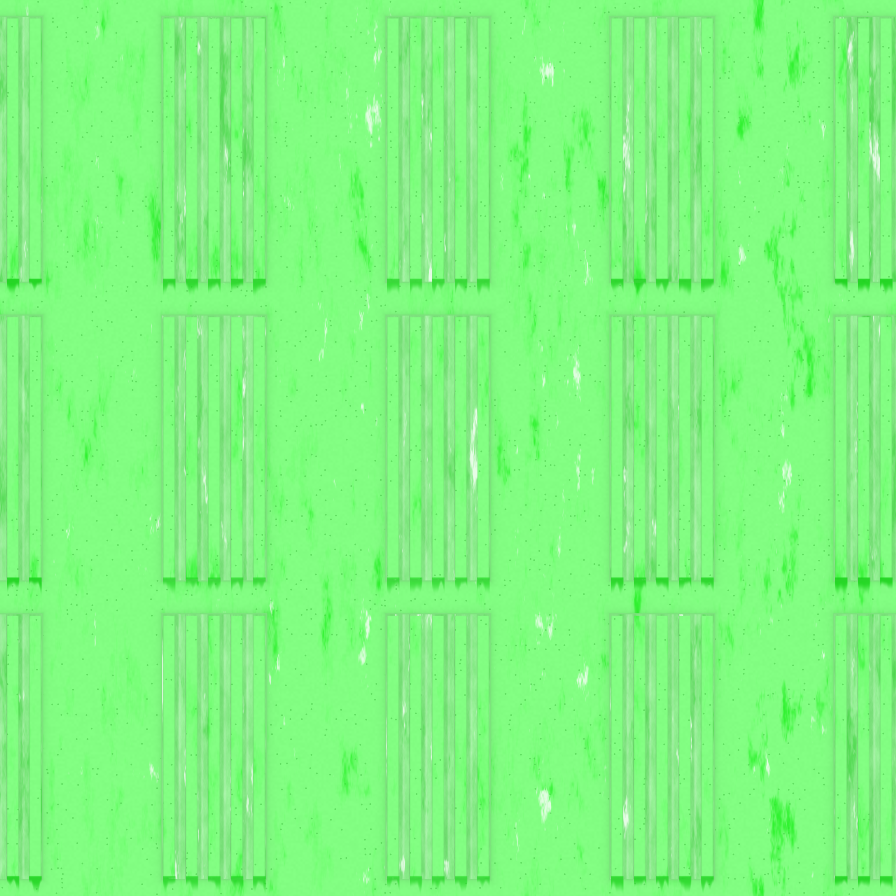
Give the GLSL for this texture, as a three.js fragment shader.

```glsl
// Weathered green wall with a 4 by 3 grid of louvre panels, five upright slats each.
// Panels come from repeated box masks; stretched periodic noise adds the paint
// loss, the green streaks and the ragged drips under every slat.
varying vec2 vUv;

float hash(vec2 p) {
  vec3 q = fract(p.xyx * vec3(0.1031, 0.1030, 0.0973));
  q += dot(q, q.yzx + 33.33);
  return fract((q.x + q.y) * q.z);
}

// Value noise that wraps after n cells, so the texture tiles.
float noise(vec2 uv, vec2 n) {
  vec2 g = uv * n, i = floor(g), f = g - i;
  f = f * f * (3.0 - 2.0 * f);
  float low = mix(hash(mod(i, n)), hash(mod(i + vec2(1.0, 0.0), n)), f.x);
  float high = mix(hash(mod(i + vec2(0.0, 1.0), n)), hash(mod(i + 1.0, n)), f.x);
  return mix(low, high, f.y);
}

// Rough octave sum with strong fine detail, centred on 0.5.
float fbm(vec2 uv, vec2 n) {
  float sum = 0.0, amp = 0.36;
  for (int k = 0; k < 5; k++) {
    sum += amp * noise(uv + 0.173 * float(k), n);
    n *= 2.0;
    amp *= 0.68;
  }
  return sum;
}

// Soft vertical band of heavier weathering.
float band(float x, float centre, float width) {
  float d = (x - centre) / width;
  return exp(-d * d);
}

// Smooth mask that is 1 inside a centred box.
float boxMask(vec2 p, vec2 halfSize) {
  vec2 d = abs(p) - halfSize;
  return 1.0 - smoothstep(-0.0007, 0.0007, max(d.x, d.y));
}

void main() {
  vec3 paint = vec3(0.51, 0.995, 0.51);
  vec3 moss = vec3(0.14, 0.94, 0.14);
  vec3 bare = vec3(0.92, 0.99, 0.92);

  // Panel cell, with p measured from the panel centre in canvas units
  vec2 grid = vec2(vUv.x * 4.0 + 0.544, vUv.y * 3.0);
  vec2 cell = mod(floor(grid), vec2(4.0, 3.0));
  vec2 p = (fract(grid) - 0.5) / vec2(4.0, 3.0);
  float slatPos = p.x / 0.0252 + 2.258;
  float slatId = floor(slatPos);
  float f = fract(slatPos);
  float across = (f - 0.258) * 0.0252;
  float inRow = step(0.0, slatId) * step(slatId, 4.0);

  // Wall: mottled paint, streaks and flaking
  float patches = noise(vUv + 0.31, vec2(5.0, 6.0));
  float streak = fbm(vUv, vec2(52.0, 14.0));
  float flake = fbm(vUv + 0.47, vec2(64.0, 18.0));
  float mossBand = band(vUv.x, 0.87, 0.035) + 0.6 * band(vUv.x, 0.405, 0.015)
                 + 0.4 * band(vUv.x, 0.63, 0.06) + 0.4 * band(vUv.x, 0.33, 0.015);
  float bareBand = band(vUv.x, 0.415, 0.015) + 0.6 * band(vUv.x, 0.62, 0.06)
                 + 0.6 * band(vUv.x, 0.88, 0.04) + 0.5 * band(vUv.x, 0.17, 0.015);
  float mossAmount = smoothstep(0.64, 0.86, streak + 0.2 * mossBand * patches);
  float bareAmount = smoothstep(0.71, 0.85, flake + 0.19 * bareBand * (1.0 - patches));
  vec3 colour = paint - vec3(0.045, 0.0, 0.045) * smoothstep(0.5, 0.66, streak);
  colour += 0.015 * (noise(vUv + 0.2, vec2(384.0)) - 0.5);

  // Sparse round specks, one at most per small cell
  vec2 speckCell = floor(vUv * 180.0);
  vec2 speckAt = fract(vUv * 180.0) - 0.3 - 0.4 * vec2(hash(speckCell + 3.0), hash(speckCell + 9.0));
  float speck = step(0.92, hash(speckCell)) * (1.0 - smoothstep(0.08, 0.26, length(speckAt)));
  colour = mix(colour, vec3(0.33, 0.82, 0.33), 0.7 * speck);
  vec3 slat = mix(colour, moss, 0.6 * mossAmount);
  colour = mix(colour, moss, 0.85 * mossAmount);
  colour = mix(colour, bare, 0.9 * bareAmount);

  // Soft shade and rim around the panel
  vec2 outside = max(abs(p) - vec2(0.0592, 0.149), 0.0);
  colour *= 1.0 - 0.06 * exp(-length(outside) / 0.004);
  float panel = boxMask(p, vec2(0.0592, 0.149));
  float panelInner = boxMask(p, vec2(0.0580, 0.1477));

  // Gap: shaded groove, pale ridge and flat face
  float t = (f - 0.516) / 0.484;
  float grain = fbm(vUv + 0.13, vec2(120.0, 36.0));
  vec3 gap = mix(vec3(0.49, 0.885, 0.49), vec3(0.55, 0.93, 0.55), smoothstep(0.25, 0.45, t));
  gap = mix(gap, vec3(0.64, 0.93, 0.64), 0.75 * band(t, 0.45, 0.11));
  gap *= 1.0 - 0.09 * smoothstep(0.88, 0.98, t);
  gap += vec3(0.22, 0.1, 0.22) * (grain - 0.5);

  // Each gap and each panel wears by its own amount
  float gapWear = hash(vec2(slatId + 8.0 * cell.x, cell.y) + 5.0);
  float panelWear = hash(cell + 17.0);
  float gapMoss = smoothstep(0.54, 0.82, fbm(vUv + 0.61, vec2(64.0, 14.0)) + 0.16 * (panelWear - 0.5));
  float gapBare = smoothstep(0.66, 0.82, fbm(vUv + 0.29, vec2(100.0, 16.0))
                + 0.15 * gapWear * gapWear * gapWear - 0.02);
  gap = mix(gap, vec3(0.22, 0.83, 0.22), 0.65 * gapMoss);
  gap = mix(gap, bare, 0.95 * gapBare);
  colour = mix(colour, mix(vec3(0.49, 0.885, 0.49), gap, panelInner), panel);

  // Slats with thin side edges and green creeping up from the foot
  float foot = smoothstep(-0.1, -0.15, p.y) * smoothstep(0.52, 0.76, streak);
  slat = mix(slat, moss, 0.6 * foot);
  slat *= 1.0 - 0.06 * smoothstep(0.0052, 0.0063, abs(across));
  colour = mix(colour, slat, inRow * boxMask(vec2(across, p.y), vec2(0.0065, 0.146)));

  // Ragged drips below the slats
  float reach = 0.006 + 0.016 * noise(vUv, vec2(260.0, 12.0));
  float drop = -p.y - 0.1445;
  float drip = smoothstep(-0.001, 0.001, drop) * (1.0 - smoothstep(0.3 * reach, reach, drop));
  drip *= inRow * (1.0 - smoothstep(0.0062, 0.0082, abs(across)));
  colour = mix(colour, vec3(0.1, 0.83, 0.1), drip * (0.55 + 0.35 * panelWear));

  gl_FragColor = vec4(clamp(colour, 0.0, 1.0), 1.0);
}
```
